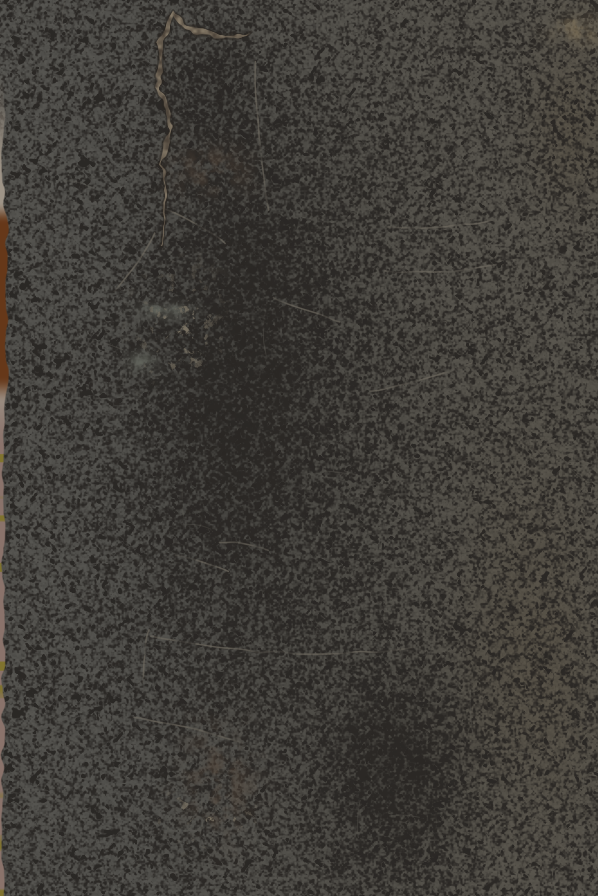
Reproduce this texture procedurally as a Shadertoy shader.

```glsl
// Worn dark board: black speckle on grey, sooty clouds, pale scratches and a frayed left edge.

float hash(vec2 p) {
    uvec2 q = uvec2(ivec2(floor(p))) * uvec2(1597u, 3812u);
    uint n = (q.x ^ q.y ^ (q.x << 7)) * 26699u;
    n = (n ^ (n >> 15)) * 73244u + 9176u;
    n = (n ^ (n >> 13)) * 26699u;
    return float((n ^ (n >> 16)) & 65535u) / 65535.0;
}

float noise(vec2 p) {
    vec2 i = floor(p), f = p - i;
    f = f * f * (3.0 - 2.0 * f);
    return mix(mix(hash(i), hash(i + vec2(1, 0)), f.x),
               mix(hash(i + vec2(0, 1)), hash(i + vec2(1, 1)), f.x), f.y);
}

float fbm(vec2 p) {
    float sum = 0.0, amp = 0.5;
    for (int i = 0; i < 4; i++) {
        sum += amp * noise(p);
        p = mat2(.8, .6, -.6, .8) * p * 2.03 + 17.3;
        amp *= 0.5;
    }
    return sum / 0.9375;
}

// Soft elliptical patch
float cloud(vec2 p, vec2 centre, vec2 size) {
    vec2 d = (p - centre) / size;
    return exp(-dot(d, d));
}

// Distance to a bowed line from a to b
float bowed(vec2 p, vec2 a, vec2 b, float bow) {
    vec2 ab = b - a;
    float h = clamp(dot(p - a, ab) / dot(ab, ab), 0.0, 1.0);
    vec2 normal = vec2(-ab.y, ab.x);
    return length(p - a - ab * h - normal * bow * 4.0 * h * (1.0 - h));
}

float stroke(float d, float width) {
    float px = 0.7 / iResolution.y;
    return smoothstep(width + px, max(width - px, 0.0), d);
}

const vec4 scratches[12] = vec4[](
    vec4(.434, .746, .549, .754), vec4(.430, .698, .553, .706),
    vec4(.414, .564, .527, .594), vec4(.306, .668, .378, .642),
    vec4(.245, .396, .299, .385), vec4(.195, .381, .255, .362),
    vec4(.170, .290, .462, .277), vec4(.150, .199, .271, .171),
    vec4(.127, .674, .172, .740), vec4(.286, .930, .300, .766),
    vec4(.182, .768, .250, .729), vec4(.167, .297, .159, .238));

const vec2 tear[8] = vec2[](
    vec2(.276, .961), vec2(.215, .966), vec2(.193, .984), vec2(.176, .954),
    vec2(.178, .902), vec2(.190, .863), vec2(.181, .818), vec2(.178, .727));

void mainImage(out vec4 fragColor, in vec2 fragCoord) {
    vec2 p = fragCoord / iResolution.y;
    float px = 1.0 / iResolution.y;
    float right = iResolution.x / iResolution.y;
    float drift = fbm(p * 7.0) - 0.5;

    // Sooty clouds make the speckle denser
    float soot = 0.70 * cloud(p, vec2(.26, .60), vec2(.09, .26))
               + 0.95 * cloud(p, vec2(.445, .14), vec2(.075, .11))
               + 0.50 * cloud(p, vec2(.31, .48), vec2(.18, .42))
               + 0.50 * cloud(p, vec2(.235, .91), vec2(.045, .07));
    soot = clamp(soot + 0.25 * drift, 0.0, 1.1);

    // Grey ground, cool at left and warm at right
    vec3 ground = mix(vec3(.318, .314, .298), vec3(.330, .318, .290), smoothstep(.1, .6, p.x));
    float warm = cloud(p, vec2(.60, .28), vec2(.09, .20)) + cloud(p, vec2(.64, .86), vec2(.05, .10));
    ground = mix(ground, vec3(.335, .300, .240), 0.45 * warm * (0.7 + drift));
    ground *= (1.0 - 0.17 * soot) * (0.96 + 0.12 * noise(p * 410.0));

    // Fine soft grain on rotated lattices, and sparse rounder black spots
    vec2 r = mat2(.80, .60, -.60, .80) * p + 3.0;
    float grain = 0.55 * noise(r * 290.0) + 0.45 * noise(p * 497.0 + 31.0);
    float level = 0.36 + 0.25 * soot;
    float dark = 0.92 * smoothstep(level + 0.29, level - 0.21, grain);
    float spots = 0.7 * noise(r * 165.0 + 9.0) + 0.3 * noise(p * 330.0);
    float spotLevel = 0.24 + 0.05 * smoothstep(.4, .0, p.x) + 0.04 * soot;
    dark = max(dark, 0.95 * smoothstep(spotLevel + 0.09, spotLevel - 0.07, spots));
    vec3 col = mix(ground, vec3(.158, .147, .137), dark);

    // Brown stains and pale smudges
    float rough = smoothstep(.35, .75, fbm(p * 75.0));
    float stain = cloud(p, vec2(.235, .81), vec2(.04, .025)) + cloud(p, vec2(.245, .13), vec2(.035, .055));
    col = mix(col, vec3(.33, .27, .22), 0.55 * stain * rough);
    float smudge = cloud(p, vec2(.182, .654), vec2(.025, .009)) + cloud(p, vec2(.16, .594), vec2(.016, .012));
    col = mix(col, vec3(.38, .39, .36), 0.75 * smudge * (0.4 + rough));
    float crumbs = cloud(p, vec2(.20, .63), vec2(.04, .06)) + cloud(p, vec2(.23, .09), vec2(.05, .03));
    col = mix(col, vec3(.48, .45, .39), crumbs * smoothstep(.64, .80, fbm(p * 130.0 + 5.0)));
    float corner = cloud(p, vec2(right - .01, .972), vec2(.035, .018));
    col = mix(col, vec3(.54, .48, .37), corner * (0.2 + 0.7 * rough));

    // Long scratches, broken along their length
    vec2 q = p + 0.003 * (vec2(noise(p * 45.0), noise(p * 45.0 + 70.0)) - 0.5);
    float broken = smoothstep(.2, .7, noise(p * 80.0));
    for (int i = 0; i < 12; i++) {
        vec4 s = scratches[i];
        float bow = 0.10 * (hash(vec2(i, 3)) - 0.5);
        float line = stroke(bowed(q, s.xy, s.zw, bow), 0.0009);
        col = mix(col, vec3(.43, .41, .37), line * (0.2 + 0.5 * broken));
    }

    // Faint hairlines scattered over the board
    for (int i = 0; i < 24; i++) {
        vec2 a = vec2(hash(vec2(i, 11)) * right, hash(vec2(i, 12)));
        float angle = hash(vec2(i, 13)) < 0.5 ? 1.57 : 0.5 * hash(vec2(i, 14)) - 0.35;
        vec2 b = a + (0.02 + 0.05 * hash(vec2(i, 15))) * vec2(cos(angle), sin(angle));
        col = mix(col, vec3(.37, .36, .33), 0.35 * broken * stroke(bowed(q, a, b, 0.04), 0.0005));
    }

    // Ragged torn ridge near the top
    q += 0.005 * (vec2(noise(p * 110.0), noise(p * 110.0 + 40.0)) - 0.5);
    float ridge = 1.0;
    for (int i = 0; i < 7; i++) ridge = min(ridge, bowed(q, tear[i], tear[i + 1], 0.05));
    float fray = 0.0003 + 0.0036 * noise(p * 150.0) * smoothstep(.72, .86, p.y);
    col = mix(col, vec3(.16, .14, .12), 0.5 * stroke(ridge, fray + 0.002));
    vec3 fibre = mix(vec3(.30, .26, .22), vec3(.58, .53, .45), noise(p * 230.0));
    col = mix(col, fibre, 0.85 * stroke(ridge, fray));

    // Frayed left edge in bands of paint
    float band = noise(vec2(3.0, p.y * 90.0));
    vec3 paint = mix(vec3(.62, .58, .53), vec3(.54, .45, .42), smoothstep(.58, .50, p.y));
    paint = mix(paint, vec3(.50, .45, .18), smoothstep(.6, .75, band) * step(p.y, .5));
    float rust = smoothstep(.55, .58, p.y) * smoothstep(.775, .75, p.y);
    paint = mix(paint, vec3(.40, .22, .10), rust);
    float edge = 0.001 + 0.005 * noise(vec2(8.0, p.y * 70.0)) + 0.004 * rust;
    col = mix(col, paint, smoothstep(edge + px, edge - px, p.x) * smoothstep(.93, .80, p.y));

    fragColor = vec4(col, 1.0);
}
```
